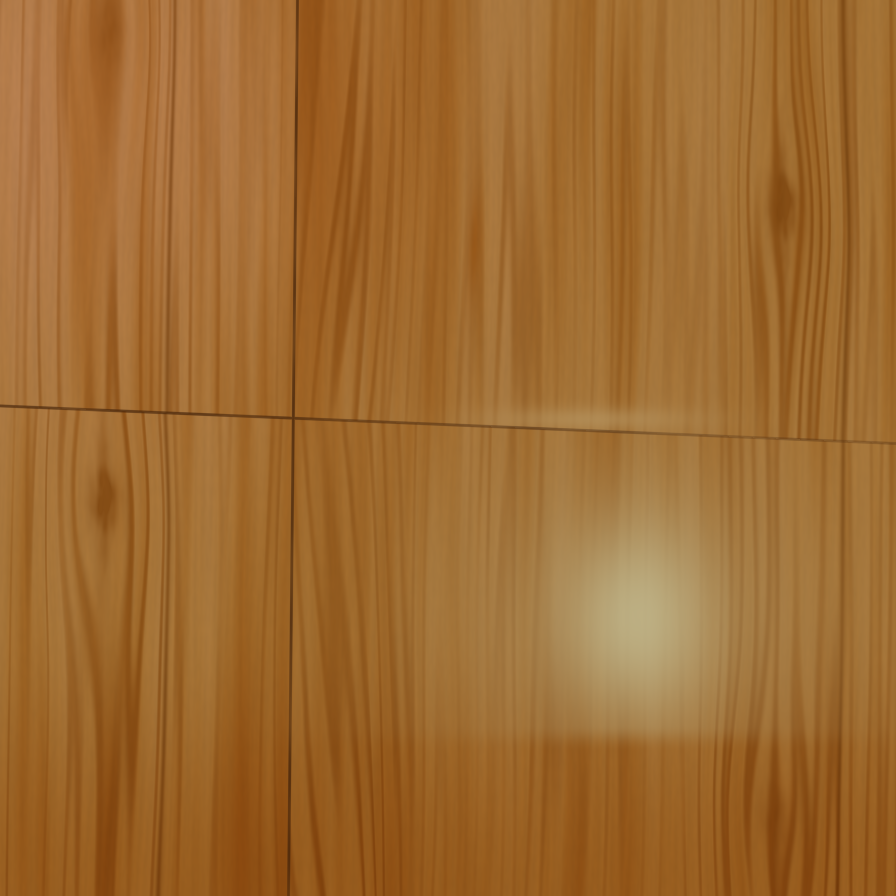
Give the GLSL for this texture, as a Shadertoy shader.

```glsl
#define BOARD vec2(0.755, 0.62)
#define JOINT vec2(0.322, 0.547)
#define SKEW vec2(0.010, -0.042)
#define JOINT_WIDTH 0.0013
#define STRIPS 10.0
#define KNOT_X 0.544
#define GLARE_POS vec2(0.71, 0.31)
#define GLARE_EDGE 0.173

const vec3 HONEY = vec3(0.635, 0.435, 0.185);
const vec3 AMBER = vec3(0.56, 0.31, 0.065);
const vec3 PALE = vec3(0.655, 0.47, 0.245);
const vec3 ROSE = vec3(0.71, 0.47, 0.26);
const vec3 HAZE = vec3(0.66, 0.54, 0.35);
const vec3 GLARE = vec3(0.77, 0.75, 0.59);
const vec3 GAP = vec3(0.27, 0.14, 0.04);

float hash(vec2 p) {
    return fract(sin(dot(p, vec2(127.1, 311.7))) * 43758.55);
}

vec2 gradient(vec2 cell) {
    float angle = 6.28318 * hash(cell);
    return vec2(cos(angle), sin(angle));
}

// Gradient noise, about -1 to 1
float noise(vec2 p) {
    vec2 i = floor(p), f = fract(p);
    vec2 w = f * f * f * (f * (f * 6.0 - 15.0) + 10.0);
    vec2 e = vec2(0.0, 1.0);
    float low = mix(dot(gradient(i), f), dot(gradient(i + e.yx), f - e.yx), w.x);
    float high = mix(dot(gradient(i + e), f - e), dot(gradient(i + 1.0), f - 1.0), w.x);
    return 1.4 * mix(low, high, w.y);
}

float bell(vec2 p, vec2 radius) {
    p /= radius;
    return exp(-dot(p, p));
}

// Thin line around zero distance, softened by one pixel
float line(float d, float halfWidth, float px) {
    return 1.0 - smoothstep(halfWidth - 0.5 * px, halfWidth + px, abs(d));
}

vec3 wood(vec2 p, vec2 id) {
    float left = step(id.x, -0.5), lower = step(id.y, -0.5);
    float seed = 17.0 * hash(id + 3.7);

    // Knot position; the grain bulges around it
    float knotY = mix(0.26, 0.42, left) + lower * mix(-0.06, 0.1, left);
    float strength = 1.0 - 0.55 * abs(left - lower);
    vec2 k = p - vec2(KNOT_X, knotY);
    k.x += 0.006 * noise(vec2(seed, p.y * 7.0));
    float bulge = bell(k, vec2(0.045, 0.13));
    float u = p.x - 0.65 * k.x * bulge + 0.006 * noise(vec2(p.x * 6.0, p.y * 2.5 + seed));

    // Laminated strips and soft bands of tone
    float strip = u * STRIPS + 0.25 * noise(vec2(floor(u * STRIPS), seed));
    float f = fract(strip);
    float tone = mix(hash(vec2(floor(strip), 2.0)), hash(vec2(floor(strip) + 1.0, 2.0)),
                     smoothstep(0.75, 1.0, f)) - 0.5;
    tone = 0.3 * tone + 0.3 * noise(vec2(u * 23.0, p.y * 1.3 + seed));
    tone += 0.17 * noise(vec2(u * 75.0, p.y * 1.8 + seed));
    vec3 color = mix(HONEY, PALE, clamp(0.3 + 1.8 * tone, 0.0, 1.0));
    color = mix(color, AMBER, clamp(0.08 - 1.5 * tone, 0.0, 0.75));

    // Growth lines: clustered near the knot, leaning beside the joint
    float cluster = bell(vec2(u - 0.55, 0.0), vec2(0.075, 1.0));
    float arch = bell(vec2(p.x - 0.06, 0.0), vec2(0.06, 1.0));
    float lean = u - 0.085 * arch * mix(p.y, BOARD.y - p.y, lower);
    float contour = abs(noise(vec2(lean * 48.0, p.y * 0.9 + seed)));
    float growth = 1.0 - smoothstep(0.02, 0.22, contour);
    float patchy = smoothstep(-0.3, 0.6, noise(vec2(u * 13.0, p.y * 2.0 - seed)));
    color = mix(color, AMBER * 0.92, growth * (0.15 + 0.3 * patchy + 0.35 * max(cluster, arch)));
    color = mix(color, AMBER * 0.8, 0.65 * bell(vec2(u - 0.612, 0.0), vec2(0.0028, 1.0)));

    // Knot core with tapering tails, and a faint resin streak
    float core = bell(k, vec2(0.017, 0.032)) + 0.6 * bell(k, vec2(0.007, 0.095));
    core *= 0.75 + 0.35 * noise(k * vec2(150.0, 40.0));
    color = mix(color, AMBER * 0.88, clamp(core * strength, 0.0, 0.85));
    float streak = bell(p - vec2(0.2 + 0.03 * (p.y - 0.2), 0.2), vec2(0.006, 0.055));
    color = mix(color, AMBER, 0.7 * streak * (1.0 - lower));

    // Fine pores
    float pores = noise(vec2(u * 210.0, p.y * 7.0)) + 0.5 * noise(p * vec2(240.0, 70.0));
    return color * (1.0 + 0.025 * pores);
}

void mainImage(out vec4 fragColor, in vec2 fragCoord) {
    vec2 uv = fragCoord / iResolution.xy;
    float px = 1.0 / min(iResolution.x, iResolution.y);
    vec2 q = uv - JOINT - SKEW * uv.yx;
    vec2 id = floor(q / BOARD);
    vec3 color = wood(q - id * BOARD, id);

    // Rosy upper corner and warm lower edge
    color = mix(color, color * ROSE / HONEY, 0.75 * bell(uv - vec2(0.08, 0.9), vec2(0.4, 0.35)));
    float warm = 1.0 - smoothstep(0.0, 0.32, uv.y);
    color = mix(color, AMBER * color / HONEY, 0.65 * warm);

    // Joints, with a pale bevel catching the light
    vec2 d = abs(q - BOARD * round(q / BOARD));
    float wear = 0.75 + 0.25 * noise(uv * 14.0);
    float bevel = bell(uv - vec2(0.66, 0.532), vec2(0.11, 0.013));
    color = mix(color, HAZE * 1.1, 0.6 * bevel * step(0.0, q.y));
    float gap = max(line(d.x, JOINT_WIDTH, px),
                    line(d.y, JOINT_WIDTH, px) * mix(0.9, 0.5, smoothstep(0.65, 0.9, uv.x)));
    color = mix(color, GAP, 0.85 * gap * wear);

    // Window reflection, cut off along its lower edge
    float cut = smoothstep(GLARE_EDGE - 0.012, GLARE_EDGE + 0.018, uv.y);
    vec2 g = uv - GLARE_POS;
    color = mix(color, HAZE, cut * 0.5 * bell(g, vec2(0.24, 0.2)));
    color = mix(color, GLARE, cut * 0.75 * bell(g, vec2(0.085, 0.11)));
    fragColor = vec4(clamp(color, 0.0, 1.0), 1.0);
}
```
